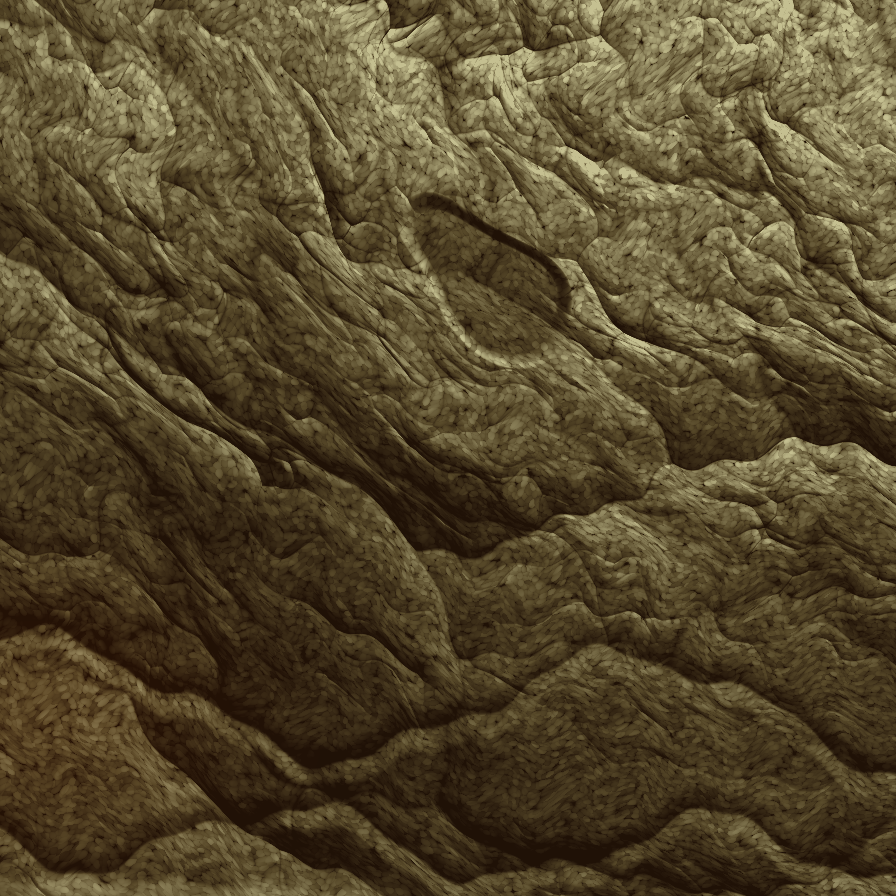
Write a three.js fragment shader that draws this texture.

```glsl
// Weathered olive-brown rock face: slabs and flakes slanting down to the right.
// Overlapping cellular flakes at three sizes make a height field, which is lit
// from above; creases, wavy ledges, a hollow and fine grain complete the surface.
varying vec2 vUv;

vec3 hash3(vec2 p) {
  vec3 k = vec3(dot(p, vec2(127.1, 311.7)), dot(p, vec2(269.5, 183.3)), dot(p, vec2(419.2, 371.9)));
  return fract(sin(k) * 43758.5);
}

// Steep-sided overlapping flakes: x = height, y = random tone, z = seam
vec3 flakes(vec2 p) {
  vec2 cell = floor(p);
  vec2 sum = vec2(0.0);
  float best = 0.0;
  for (int j = -1; j <= 1; j++) {
    for (int i = -1; i <= 1; i++) {
      vec2 id = cell + vec2(float(i), float(j));
      vec3 rnd = hash3(id);
      vec2 d = id + 0.1 + 0.8 * rnd.xy - p;
      d.x += 1.1 * (fract(rnd.x * 9.1 + rnd.z) - 0.5) * d.y;
      float r2 = dot(d, d);
      float h = 0.45 * rnd.z + 0.6 * dot(d, rnd.yz - 0.5) - 0.15 * r2 - 1.6 * r2 * r2 * r2;
      float w = exp(48.0 * (h + 0.5));
      sum += w * vec2(1.0, fract(rnd.z * 7.3 + rnd.x));
      best = max(best, w);
    }
  }
  sum.x += 1e-18;
  return vec3(log(sum.x) / 48.0 - 0.5, sum.y / sum.x, 2.0 - 2.0 * best / sum.x);
}

// Warped coordinates: x along the bedding, y across it; steeper near the top
vec2 strata(vec2 p) {
  p += 0.026 * sin(p.yx * vec2(9.0, 7.0) + vec2(1.0, 4.0));
  p += 0.012 * sin(p.yx * vec2(31.0, 23.0) + 5.0 * p + vec2(2.0, 0.5));
  p += 0.005 * sin(p.yx * vec2(77.0, 89.0) + 19.0 * p);
  float a = 0.42 + 0.42 * p.y;
  p -= 0.5;
  return vec2(p.x * cos(a) - p.y * sin(a), p.x * sin(a) + p.y * cos(a));
}

// Distance below the wavy top of a ledge
float ledge(vec2 p, float i) {
  float top = 0.23 - 0.155 * i - 0.03 * p.x;
  top += (0.062 - 0.025 * i) * cos(p.x * (9.5 + 4.0 * i) - 0.4 - 4.0 * i);
  top += 0.012 * sin(p.x * 31.0 + 2.0 * i) + 0.004 * sin(p.x * 83.0 + 11.0 * p.y);
  return top - p.y;
}

// Distance into the oval hollow, in units of its radius
float hollow(vec2 p) {
  vec2 d = p - vec2(0.545, 0.685) + 0.008 * sin(p.yx * vec2(43.0, 37.0));
  d = vec2(d.x * 0.72 - d.y * 0.69, d.x * 0.69 + d.y * 0.72);
  return 1.0 - length(d / vec2(0.12, 0.062));
}

// x = height, y = slab tone, z = crease darkness
vec3 relief(vec2 p) {
  vec2 q = strata(p);
  float patches = 0.5 + 0.5 * sin(q.x * 11.0 + 3.0 * sin(q.y * 13.0) + 1.0);
  float inHollow = smoothstep(0.0, 0.2, hollow(p));
  float rough = mix(0.3, 1.0, smoothstep(0.1, 0.7, p.y)) * mix(0.4, 1.0, patches);
  rough *= 1.0 - 0.8 * inHollow;
  vec3 slab = flakes(q * vec2(2.8, 5.6) + 3.7);
  vec3 flake = flakes(q * vec2(8.0, 14.5) + 11.3);
  vec3 chip = flakes(q * vec2(21.0, 34.0) + 29.1);
  float h = 0.055 * slab.x + rough * (0.026 * flake.x + 0.011 * chip.x);
  for (int i = 0; i < 2; i++) {
    h += 0.018 * smoothstep(-0.002, 0.03, ledge(p, float(i)));
  }
  float crease = 0.45 * slab.z + rough * (0.55 * flake.z + 0.35 * patches * chip.z);
  return vec3(h - 0.018 * inHollow, 0.6 * slab.y + 0.4 * flake.y, crease);
}

// Palette by brightness: umber shadow, olive rock, pale straw
vec3 rockColor(float tone) {
  vec3 olive = vec3(0.34, 0.285, 0.16);
  vec3 c = mix(vec3(0.12, 0.065, 0.025), olive, clamp((tone - 0.12) / 0.22, 0.0, 1.0));
  return mix(c, vec3(0.70, 0.675, 0.50), clamp((tone - 0.34) / 0.36, 0.0, 1.2));
}

void main() {
  vec2 p = vUv;
  float e = 0.0016;
  vec3 rock = relief(p);
  vec2 slope = vec2(relief(p + vec2(e, 0.0)).x, relief(p + vec2(0.0, e)).x) - rock.x;

  // Broad light: pale upper right, dark diagonal band at the left
  float tone = 0.285 + 0.15 * smoothstep(0.15, 1.0, p.y) + 0.23 * p.x * p.y * p.y;
  float band = (p.y - 0.64 + 0.75 * p.x) / 0.16;
  tone -= 0.07 * exp(-band * band) * (1.0 - smoothstep(0.3, 0.7, p.x));
  tone += 0.13 * (rock.y - 0.5) - 0.13 * smoothstep(0.0, 0.2, hollow(p));

  // Relief light, with dark creases and shade behind the ledges
  float lit = -dot(slope / e, vec2(0.45, 0.9));
  tone *= 1.0 + 0.8 * lit / (0.6 + abs(lit));
  tone *= 1.0 - 0.65 * clamp(rock.z, 0.0, 1.0);
  for (int i = 0; i < 2; i++) {
    float d = ledge(p, float(i));
    tone *= 1.0 - 0.4 * smoothstep(-0.035, 0.0, d) * (1.0 - smoothstep(0.0, 0.004, d));
  }

  // Fine slanted grain and the pale gravel at the lower left edge
  vec2 q = strata(p);
  vec3 fine = flakes(q * vec2(150.0, 235.0));
  vec3 coarse = flakes(q * vec2(70.0, 115.0) + 5.0);
  tone *= 1.0 + 0.34 * (fine.y - 0.5) + 0.5 * (fine.x - 0.22) + 0.4 * (coarse.x - 0.22);
  float gravel = 1.0 - smoothstep(0.012, 0.03, p.y + 0.03 * p.x + 0.006 * sin(p.x * 57.0));
  tone += 0.16 * gravel * (1.0 - smoothstep(0.2, 0.6, p.x));

  vec2 rust = (p - vec2(0.04, 0.2)) / vec2(0.22, 0.16);
  vec3 color = rockColor(tone) + vec3(0.03, 0.0, -0.01) * exp(-dot(rust, rust));
  gl_FragColor = vec4(color, 1.0);
}
```
